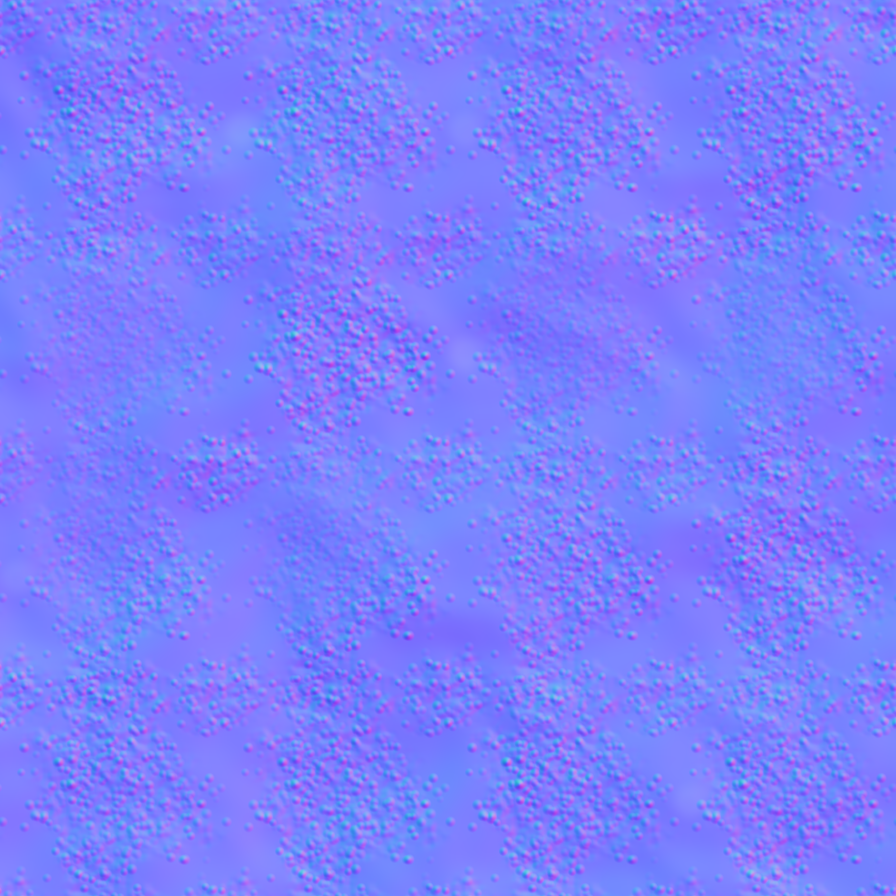
A three.js fragment shader for this texture map:

```glsl
// Tangent-space normal map: four by four repeats of gritty patches over softly rolling, unevenly worn ground.
varying vec2 vUv;

const float REPEATS = 4.0;         // tiles across and up
const float GRAIN_CELLS = 34.0;    // grit cells along one tile
const float GRAIN_SLOPE = 0.33;    // steepest side of a grain
const float STRAY_CHANCE = 0.02;   // lone grains outside the patches
const float LUMP_CELLS = 11.0;     // coarse lumps along one tile
const float LUMP_HEIGHT = 0.0095;
const float CRUMB_CELLS = 24.0;    // fine crumbs along one tile
const float CRUMB_HEIGHT = 0.0045;
const float WORN_STRENGTH = 0.42;  // grit left where the ground is worn
const float HILL_HEIGHT = 0.0145;
const float RIPPLE_HEIGHT = 0.004;
const float NO_REPEAT = 64.0;      // noise period wider than the canvas
const int DISC_COUNT = 5;
const float DISC_RADIUS = 0.02;
const vec2 DISC_TILT = vec2(0.07, 0.10);
const vec2 BASE_TILT = vec2(-0.032, 0.002);
const vec2 GRIT_STRETCH = vec2(1.0, 0.75);
const vec2 LEAN_AXIS = vec2(-0.7809, 0.6247);
const float LEAN = 0.4;            // extra slope along the lean axis

vec2 hash2(vec2 p) {
  vec2 q = vec2(dot(p, vec2(127.1, 311.7)), dot(p, vec2(269.5, 183.3)));
  return fract(sin(q) * 43758.5);
}

float cornerRamp(vec2 cell, vec2 offset, float period) {
  float angle = 6.2832 * hash2(mod(cell, period) + 3.7).x;
  return dot(vec2(cos(angle), sin(angle)), offset);
}

// Gradient noise that wraps after the given period
float noise(vec2 p, float period) {
  vec2 i = floor(p), f = fract(p);
  vec2 w = f * f * f * (f * (f * 6.0 - 15.0) + 10.0);
  vec2 e = vec2(1.0, 0.0);
  float low = mix(cornerRamp(i, f, period), cornerRamp(i + e, f - e, period), w.x);
  float high = mix(cornerRamp(i + e.yx, f - e.yx, period), cornerRamp(i + 1.0, f - 1.0, period), w.x);
  return mix(low, high, w.y);
}

// Soft ellipse that wraps around the unit square
float blob(vec2 p, vec2 centre, vec2 radii) {
  vec2 d = fract(p - centre + 0.5) - 0.5;
  return 1.0 - smoothstep(0.35, 1.4, length(d / radii));
}

// Density of grit inside one tile
float gritMask(vec2 t) {
  vec2 p = t + 0.12 * vec2(noise(t * 6.0, 6.0), noise(t * 6.0 + 3.0, 6.0));
  float m = 0.9 * blob(p, vec2(0.03, 0.91), vec2(0.25, 0.15));
  m = max(m, blob(p, vec2(0.44, 0.92), vec2(0.18, 0.23)));
  m = max(m, 0.6 * blob(p, vec2(0.68, 0.92), vec2(0.15, 0.14)));
  m = max(m, blob(p, vec2(0.47, 0.59), vec2(0.31, 0.23)));
  m = max(m, 0.9 * blob(p, vec2(0.42, 0.39), vec2(0.26, 0.19)));
  m = max(m, blob(p, vec2(0.72, 0.36), vec2(0.23, 0.18)));
  m = max(m, blob(p, vec2(0.42, 0.13), vec2(0.19, 0.21)));
  float clumps = noise(t * 8.0, 8.0) + 0.7 * noise(t * 17.0, 17.0);
  return clamp(m * (1.0 + 1.3 * clumps), 0.0, 1.0);
}

// Grit strength over the whole canvas, broken by worn areas
float gritStrength(vec2 uv) {
  vec2 p = uv + 0.06 * vec2(noise(uv * 9.0, NO_REPEAT), noise(uv * 9.0 + 20.0, NO_REPEAT));
  float worn = blob(p, vec2(0.12, 0.62), vec2(0.13, 0.11));
  worn = max(worn, blob(p, vec2(0.64, 0.63), vec2(0.12, 0.13)));
  worn = max(worn, blob(p, vec2(0.86, 0.61), vec2(0.11, 0.10)));
  worn = max(worn, blob(p, vec2(0.08, 0.40), vec2(0.11, 0.12)));
  worn = max(worn, blob(p, vec2(0.34, 0.40), vec2(0.11, 0.10)));
  float uneven = 0.95 + 0.4 * noise(uv * 6.0 + 11.0, NO_REPEAT);
  return mix(1.0, WORN_STRENGTH, worn) * clamp(uneven, 0.7, 1.15);
}

// Summed outward slope of the scattered soft grains
vec2 grainSlope(vec2 t) {
  vec2 p = t * GRAIN_CELLS, home = floor(p), slope = vec2(0.0);
  for (int y = -1; y <= 1; y++) {
    for (int x = -1; x <= 1; x++) {
      vec2 cell = home + vec2(float(x), float(y));
      vec2 key = mod(cell, GRAIN_CELLS), kind = hash2(key + 51.3);
      float chance = max(STRAY_CHANCE, 0.85 * gritMask((key + 0.5) / GRAIN_CELLS));
      vec2 d = (p - cell - hash2(key)) / mix(0.7, 1.0, kind.y);
      float fade = max(0.0, 1.0 - dot(d, d));
      float size = mix(0.15, 1.2, fract(kind.y * 7.3));
      slope += step(kind.x, chance) * size * 3.5 * d * fade * fade;
    }
  }
  return slope * GRAIN_SLOPE;
}

float groundHeight(vec2 uv) {
  vec2 p = uv + 0.04 * noise(uv * 5.0 + 7.0, NO_REPEAT);
  return HILL_HEIGHT * noise(p * 4.3, NO_REPEAT) + RIPPLE_HEIGHT * noise(p * 13.0 + 5.0, NO_REPEAT);
}

float lumpHeight(vec2 t) {
  return LUMP_HEIGHT * noise(t * LUMP_CELLS, LUMP_CELLS) + CRUMB_HEIGHT * noise(t * CRUMB_CELLS, CRUMB_CELLS);
}

void main() {
  vec2 tile = fract(vUv * REPEATS), e = vec2(0.002, 0.0);
  float mask = gritMask(tile);
  // Rolling ground, then lumps and grit
  vec2 slope = BASE_TILT - vec2(groundHeight(vUv + e) - groundHeight(vUv - e),
    groundHeight(vUv + e.yx) - groundHeight(vUv - e.yx)) / (2.0 * e.x);
  vec2 lump = vec2(lumpHeight(tile + e) - lumpHeight(tile - e),
    lumpHeight(tile + e.yx) - lumpHeight(tile - e.yx)) / (2.0 * e.x);
  vec2 grit = GRIT_STRETCH * (grainSlope(tile) - lump * smoothstep(0.0, 0.6, mask));
  slope += gritStrength(vUv) * (grit + LEAN * dot(grit, LEAN_AXIS) * LEAN_AXIS);
  // Faint tilted discs on bare ground
  for (int i = 0; i < DISC_COUNT; i++) {
    vec2 centre = (floor(hash2(vec2(float(i), 8.0)) * REPEATS) + vec2(0.08, 0.42)) / REPEATS;
    slope += DISC_TILT * (1.0 - mask) * blob(vUv, centre, vec2(DISC_RADIUS));
  }
  gl_FragColor = vec4(0.5 + 0.5 * normalize(vec3(slope, 1.0)), 1.0);
}
```
